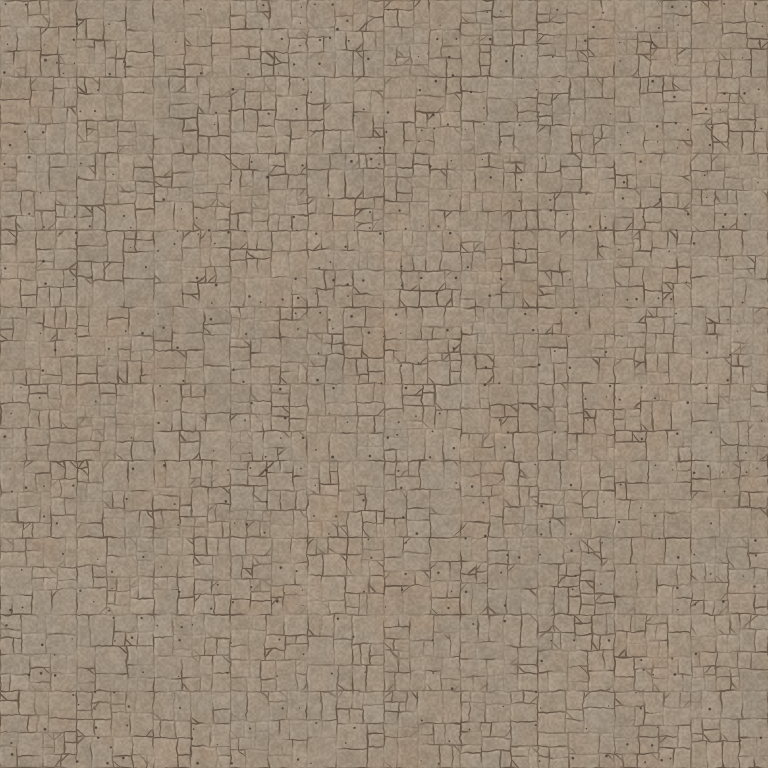
Reproduce this texture procedurally as a Shadertoy shader.

```glsl
// Weathered beige stone paving: small irregular blocks, thin cracked joints and pits.

const vec3 STONE = vec3(0.617, 0.556, 0.486);
const vec3 JOINT = vec3(0.385, 0.325, 0.270);
const vec3 PIT = vec3(0.27, 0.23, 0.20);
const vec3 GREY_TINT = vec3(-0.014, 0.002, 0.014);
const float TILES = 10.0;

float hash(vec2 p) {
    vec3 q = fract(p.xyx * 0.1031);
    q += dot(q, q.yzx + 33.33);
    return fract((q.x + q.y) * q.z);
}

float noise(vec2 p) {
    vec2 i = floor(p), f = fract(p);
    f = f * f * (3.0 - 2.0 * f);
    vec2 e = vec2(0.0, 1.0);
    return mix(mix(hash(i), hash(i + e.yx), f.x),
               mix(hash(i + e.xy), hash(i + e.yy), f.x), f.y);
}

// Signed offset that roughens straight joints
vec2 wobble(vec2 p, float frequency) {
    return vec2(noise(p * frequency), noise(p * frequency + 57.3)) - 0.5;
}

// Splits a tile into blocks; returns joint distance, lit-edge distance, block seed
vec3 blocks(vec2 p) {
    vec2 tile = floor(p * TILES), local = fract(p * TILES);
    vec2 low = vec2(0.0), high = vec2(1.0);
    float seed = hash(tile + 11.0);
    for (int k = 0; k < 6; k++) {
        vec2 size = high - low;
        float longest = max(size.x, size.y);
        float level = float(k) * 7.0;
        bool wanted = longest > 0.42 || (longest > 0.27 && hash(vec2(seed * 311.0, level)) < 0.5);
        if (!wanted) break;
        float ratio = mix(0.33, 0.67, hash(vec2(seed * 173.0, level + 3.0)));
        vec2 axis = size.x > size.y * mix(0.8, 1.25, seed) ? vec2(1.0, 0.0) : vec2(0.0, 1.0);
        float cut = dot(mix(low, high, ratio), axis);
        float side = step(cut, dot(local, axis));
        low = mix(low, mix(low, vec2(cut), axis), side);
        high = mix(mix(high, vec2(cut), axis), high, side);
        seed = hash(vec2(seed * 421.0 + side * 19.0, level + 5.0));
    }
    vec2 halfSize = (high - low) * 0.5;
    vec2 q = local - (low + high) * 0.5;
    vec2 gap = halfSize - abs(q);
    float joint = min(gap.x, gap.y);

    // Some blocks lose a corner to a diagonal crack
    if (hash(vec2(seed * 97.0, 2.0)) < 0.28) {
        vec2 corner = vec2(hash(vec2(seed * 61.0, 4.0)), hash(vec2(seed * 83.0, 6.0)));
        corner = sign(corner - 0.5);
        float chamfer = (halfSize.x + halfSize.y - dot(q, corner)) * 0.707 - 0.07;
        joint = min(joint, abs(chamfer));
    }
    float lit = min(q.x + halfSize.x, halfSize.y - q.y);
    return vec3(vec2(joint, lit) / TILES, seed);
}

// Coverage of sparse round pits
float pits(vec2 p, float count, float share, float soft) {
    vec2 cell = floor(p * count);
    vec2 center = 0.2 + 0.6 * vec2(hash(cell + 5.0), hash(cell + 71.0));
    float radius = mix(0.0007, 0.0018, hash(cell + 131.0));
    float d = length(fract(p * count) - center) / count;
    float present = step(hash(cell + 211.0), share);
    return present * (1.0 - smoothstep(radius - soft, radius + soft, d));
}

void mainImage(out vec4 fragColor, in vec2 fragCoord) {
    vec2 p = fragCoord / iResolution.y;
    float soft = 0.7 / iResolution.y;

    vec2 bent = p + 0.0028 * wobble(p, 75.0) + 0.0014 * wobble(p, 230.0);
    vec3 block = blocks(bent);

    // Stone body: block tone, mottling and fine grain
    float tone = 0.022 * (hash(vec2(block.z * 509.0, 9.0)) - 0.5);
    tone += 0.040 * (noise(p * 110.0 + 13.0) - 0.5);
    tone += 0.075 * (noise(p * 370.0 + 29.0) - 0.5);
    tone += 0.020 * (noise(p * 9.0) - 0.5);
    vec3 color = STONE + tone;
    color += GREY_TINT * (noise(p * 14.0 + 40.0) + noise(p * 48.0 + 90.0) - 1.0);

    // Worn bright rim beside the joints
    float rim = smoothstep(0.0008, 0.0022, block.y) * (1.0 - smoothstep(0.0028, 0.0050, block.y));
    color += 0.040 * rim * noise(p * 65.0 + 17.0);

    // Joints vary from faint to deep
    float width = mix(0.0005, 0.0012, noise(p * 85.0 + 7.0));
    float joint = 1.0 - smoothstep(width - soft, width + soft, block.x);
    float depth = mix(0.15, 1.0, smoothstep(0.15, 0.85, noise(p * 55.0 + 3.0)));
    color = mix(color, JOINT, joint * depth);

    color = mix(color, PIT, 0.85 * pits(p, 45.0, 0.27, soft));
    fragColor = vec4(color, 1.0);
}
```
